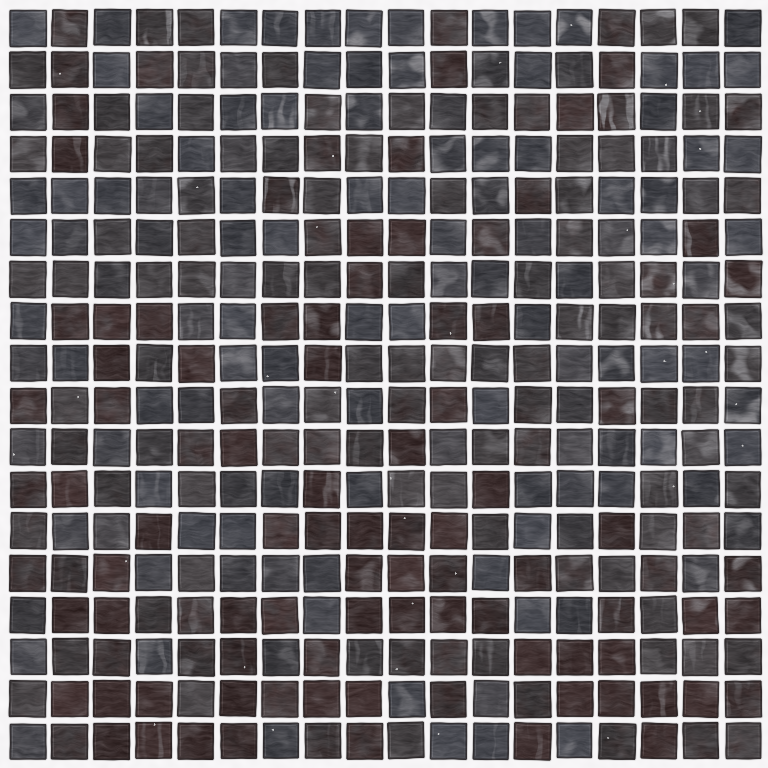
Write a Shadertoy shader that draws this texture.

```glsl
const float TILES = 18.0;                       // repeats across and down
const vec2 GRID_MIN = vec2(0.0091, 0.0078);     // lower left of the grid
const vec2 GRID_SIZE = vec2(0.9857, 0.9831);
const float HALF_SIDE = 0.436;                  // in cell units
const float CORNER = 0.035;
const float MAX_SHIFT = 0.016;
const float MAX_TILT = 0.035;
const float EDGE_WOBBLE = 0.014;
const float GLOSS_STRENGTH = 0.95;
const float STREAK_CONTRAST = 0.10;
const vec3 GROUT = vec3(0.965, 0.96, 0.965);
const vec3 SLATE = vec3(0.255, 0.26, 0.285);
const vec3 CHARCOAL = vec3(0.262, 0.248, 0.255);
const vec3 UMBER = vec3(0.235, 0.178, 0.178);
const vec3 SHEEN = vec3(0.58, 0.575, 0.59);
const vec3 RIM = vec3(0.15, 0.13, 0.135);

vec2 hash2(vec2 p) {
    vec3 q = fract(p.xyx * vec3(0.1031, 0.1030, 0.0973));
    q += dot(q, q.yzx + 33.33);
    return fract((q.xx + q.yz) * q.zy);
}

float cornerDot(vec2 cell, vec2 offset) {
    return dot(hash2(cell) * 2.0 - 1.0, offset);
}

float gradientNoise(vec2 p) {
    vec2 i = floor(p), f = p - i;
    vec2 u = f * f * f * (f * (f * 6.0 - 15.0) + 10.0);
    vec2 e = vec2(1.0, 0.0);
    return mix(mix(cornerDot(i, f), cornerDot(i + e.xy, f - e.xy), u.x),
               mix(cornerDot(i + e.yx, f - e.yx), cornerDot(i + e.xx, f - e.xx), u.x), u.y);
}

float fbm(vec2 p) {
    float sum = 0.0, amp = 1.0;
    for (int k = 0; k < 3; k++) {
        sum += amp * gradientNoise(p);
        p = p * 2.1 + 17.3;
        amp *= 0.5;
    }
    return sum;
}

float roundedBox(vec2 p, vec2 halfSize, float r) {
    vec2 q = abs(p) - halfSize + r;
    return length(max(q, 0.0)) + min(max(q.x, q.y), 0.0) - r;
}

// Glass surface of one tile; p is local, d the signed edge distance
vec3 tileColor(vec2 p, float d, vec2 id, vec2 uv) {
    vec2 look = hash2(id + 41.0), kind = hash2(id + 83.0), shine = hash2(id + 127.0);
    vec2 seed = floor(hash2(id + 211.0) * 200.0) + look;

    // Body: cool toward the upper right, brown toward the lower edge
    float warmth = look.x + 0.35 * (0.5 - uv.y) + 0.12 * (0.5 - uv.x);
    vec3 col = mix(SLATE, CHARCOAL, smoothstep(0.15, 0.5, warmth));
    col = mix(col, UMBER, smoothstep(0.55, 0.95, warmth + 0.25 * fbm(p * 2.0 + seed)));
    col *= 0.86 + 0.3 * look.y;

    // Brushed streaks
    vec2 warped = p + 0.12 * vec2(gradientNoise(p * 3.0 + seed), gradientNoise(p * 3.0 - seed));
    float streak = fbm(warped * vec2(2.5, 11.0) + seed);
    col += STREAK_CONTRAST * streak * vec3(1.0, 0.98, 1.0);

    // Reflections: soft patches, upright bars, or a lit corner
    float region = 0.5 + 0.5 * smoothstep(0.5, 1.6, uv.x + uv.y);
    float patchy = smoothstep(-0.05, 0.32, gradientNoise(warped * 2.2 + seed.yx));
    float bars = smoothstep(0.02, 0.3, gradientNoise(warped * vec2(5.5, 0.9) + seed));
    vec2 litCorner = (step(0.5, hash2(id + 17.0)) - 0.5) * 0.8;
    float corner = smoothstep(0.6, 0.05, length(warped - litCorner));
    float gloss = mix(patchy, bars, step(0.76, kind.x));
    gloss = max(gloss * mix(0.15, 1.0, shine.x * shine.x), 0.6 * corner * shine.y);
    col = mix(col, SHEEN, clamp(GLOSS_STRENGTH * gloss * region * (0.85 + 0.4 * streak), 0.0, 0.9));

    // Rounded bevel: bright thread inside a dark rim
    float thread = smoothstep(0.022, 0.0, abs(d + 0.065));
    float facing = 0.5 + 0.5 * sign(p.y - p.x);
    col += 0.09 * thread * mix(0.35, 1.0, facing);
    col = mix(col, RIM, 0.65 * smoothstep(-0.055, -0.015, d));

    // Occasional chipped pit
    vec2 pit = (hash2(id + 307.0) - 0.5) * 0.75;
    float chip = smoothstep(0.035, 0.01, length(p - pit) + 0.03 * gradientNoise(p * 25.0));
    return mix(col, vec3(0.78), chip * step(0.93, kind.y));
}

void mainImage(out vec4 fragColor, in vec2 fragCoord) {
    vec2 uv = fragCoord / iResolution.xy;
    vec2 grid = (uv - GRID_MIN) / GRID_SIZE * TILES;
    vec2 id = clamp(floor(grid), 0.0, TILES - 1.0);
    float pixel = TILES / min(iResolution.x, iResolution.y);

    // Hand-set placement: shift, tilt, size and uneven sides
    vec2 p = grid - id - 0.5 - (hash2(id + 5.0) - 0.5) * 2.0 * MAX_SHIFT;
    float turn = hash2(id + 59.0).x * 2.0 - 1.0;
    float tilt = MAX_TILT * turn * abs(turn);
    p = mat2(cos(tilt), sin(tilt), -sin(tilt), cos(tilt)) * p;
    vec2 halfSize = HALF_SIDE + (hash2(id + 97.0) - 0.5) * 0.022;
    float d = roundedBox(p, halfSize, CORNER);
    d += EDGE_WOBBLE * gradientNoise(p * 3.5 + id * 7.0);

    // Grout with faint grain and a thin contact shadow
    vec3 grout = GROUT + 0.02 * gradientNoise(grid * 4.0);
    grout *= 1.0 - 0.16 * smoothstep(0.035, 0.0, d);

    float cover = smoothstep(0.5 * pixel, -0.5 * pixel, d);
    vec3 col = mix(grout, tileColor(p, d, id, uv), cover);
    fragColor = vec4(clamp(col, 0.0, 1.0), 1.0);
}
```
